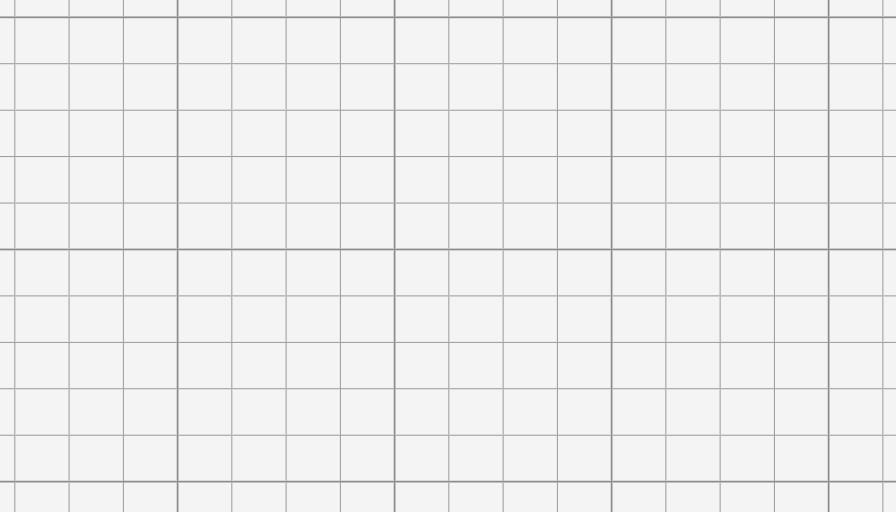
A WebGL 2 fragment shader for this pattern:

```glsl
#version 300 es
precision highp float;
// Pale ruled grid: thin grey cell lines, with a heavier line every 4 columns and 5 rows.

uniform vec2 u_resolution;
out vec4 fragColor;

// Lengths are fractions of the canvas width.
const vec2 CELL_SIZE = vec2(0.06055, 0.05182);
const vec2 CELLS_PER_BLOCK = vec2(4.0, 5.0);
const vec2 GRID_ORIGIN = vec2(0.4404, 0.2930); // a crossing of heavy lines
const float THIN_WIDTH = 0.00098;
const float HEAVY_WIDTH = 0.00195;

const vec3 PAPER_COLOR = vec3(0.955);
const vec3 LINE_COLOR = vec3(0.55);

// Distance to the nearest line along each axis.
vec2 lineDistance(vec2 p, vec2 spacing) {
    return abs(fract(p / spacing + 0.5) - 0.5) * spacing;
}

// Share of a pixel's width covered by a line, for each axis.
vec2 lineCoverage(vec2 dist, float width, float pixel) {
    vec2 low = max(dist - 0.5 * pixel, vec2(-0.5 * width));
    vec2 high = min(dist + 0.5 * pixel, vec2(0.5 * width));
    return clamp((high - low) / pixel, 0.0, 1.0);
}

void main() {
    float pixel = 1.0 / u_resolution.x;
    vec2 p = gl_FragCoord.xy * pixel - GRID_ORIGIN;

    // Thin cell lines and heavy block lines
    vec2 thin = lineCoverage(lineDistance(p, CELL_SIZE), THIN_WIDTH, pixel);
    vec2 heavy = lineCoverage(lineDistance(p, CELL_SIZE * CELLS_PER_BLOCK), HEAVY_WIDTH, pixel);

    // Merge both weights and both directions
    vec2 lines = max(thin, heavy);
    float ink = max(lines.x, lines.y);

    fragColor = vec4(mix(PAPER_COLOR, LINE_COLOR, ink), 1.0);
}
```
